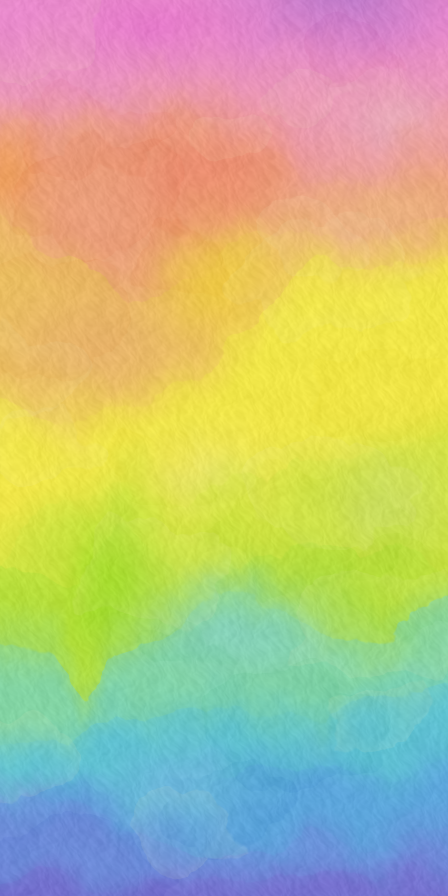
Give the GLSL for this background, as a Shadertoy shader.

```glsl
// Rainbow watercolour washes running down rough paper, from pink to indigo
float hash(vec2 p) {
    return fract(sin(dot(p, vec2(127.1, 311.7))) * 43758.55);
}

// Layered, rotated sines, roughly -1 to 1
float waves(vec2 p) {
    float sum = 0.0, amp = 0.5;
    for (int i = 0; i < 6; i++) {
        p = mat2(0.8, 0.6, -0.6, 0.8) * p * 1.8 + 1.7;
        sum += amp * sin(p.x + 1.5 * sin(p.y));
        amp *= 0.6;
    }
    return sum;
}

// Cellular noise: distance to the nearest scattered point
float cells(vec2 p) {
    vec2 id = floor(p);
    float best = 2.0;
    for (int j = -1; j <= 1; j++)
    for (int i = -1; i <= 1; i++) {
        vec2 c = id + vec2(i, j);
        best = min(best, length(c + vec2(hash(c), hash(c + 37.0)) - p));
    }
    return best;
}

// Height of a wash edge through eight evenly spaced knots
float edgeAt(float x, vec4 a, vec4 b) {
    float knots[8] = float[8](a.x, a.y, a.z, a.w, b.x, b.y, b.z, b.w);
    float k = clamp(x, 0.0, 0.999) * 7.0, f = fract(k);
    int i = int(k);
    return mix(knots[i], knots[i + 1], mix(f, smoothstep(0.0, 1.0, f), 0.6));
}

// Paint everything below a scalloped edge, part crisp and part bleeding
vec3 wash(vec3 col, vec3 tint, vec2 p, float crisp, float bleed, vec4 a, vec4 b) {
    float d = p.y * 0.5 - edgeAt(p.x, a, b) + 0.035 * (0.42 - cells(p * 6.5 + a.x * 90.0));
    float hard = smoothstep(-0.0015, 0.0015, d);
    float soft = smoothstep(-bleed, bleed, d);
    crisp *= 0.65 + 0.35 * sin(p.x * 9.0 + a.y * 60.0);
    return mix(col, tint, mix(soft, hard, crisp));
}

vec3 glow(vec3 col, vec3 tint, vec2 p, vec2 centre, vec2 size) {
    vec2 d = (p - centre) / size;
    return mix(col, tint, exp(-dot(d, d)));
}

void mainImage(out vec4 fragColor, in vec2 fragCoord) {
    // x runs 0 to 1 rightwards, y runs 0 to 2 downwards
    vec2 uv = fragCoord / iResolution.xy;
    vec2 paper = vec2(uv.x, 2.0 - 2.0 * uv.y);
    vec2 p = paper + 0.016 * vec2(waves(paper * 9.0), waves(paper * 9.0 + 9.0));

    // Pink and violet sky
    vec3 col = mix(vec3(0.91, 0.53, 0.80), vec3(0.92, 0.61, 0.70), smoothstep(0.0, 0.32, p.y));
    col = glow(col, vec3(0.75, 0.48, 0.79), p, vec2(0.76, -0.03), vec2(0.20, 0.12));
    col = glow(col, vec3(0.90, 0.48, 0.79), p, vec2(0.34, 0.06), vec2(0.14, 0.07));
    col = glow(col, vec3(0.91, 0.66, 0.72), p, vec2(0.88, 0.27), vec2(0.10, 0.07));

    // Salmon, amber and yellow
    col = wash(col, vec3(0.92, 0.63, 0.49), p, 0.1, 0.06,
        vec4(0.15, 0.14, 0.125, 0.135), vec4(0.165, 0.20, 0.19, 0.165));
    col = glow(col, vec3(0.92, 0.55, 0.44), p, vec2(0.48, 0.39), vec2(0.17, 0.13));
    col = glow(col, vec3(0.93, 0.62, 0.37), p, vec2(0.0, 0.39), vec2(0.09, 0.09));
    col = wash(col, vec3(0.92, 0.75, 0.38), p, 0.55, 0.055,
        vec4(0.245, 0.295, 0.341, 0.315), vec4(0.255, 0.262, 0.255, 0.25));
    col = glow(col, vec3(0.91, 0.71, 0.42), p, vec2(0.22, 0.76), vec2(0.18, 0.11));
    col = glow(col, vec3(0.93, 0.79, 0.28), p, vec2(0.50, 0.63), vec2(0.13, 0.12));
    col = glow(col, vec3(0.92, 0.69, 0.50), p, vec2(0.86, 0.49), vec2(0.18, 0.09));
    col = wash(col, vec3(0.94, 0.90, 0.28), p, 0.35, 0.05,
        vec4(0.455, 0.458, 0.46, 0.425), vec4(0.36, 0.28, 0.295, 0.28));
    col = glow(col, vec3(0.92, 0.90, 0.43), p, vec2(0.46, 1.08), vec2(0.13, 0.09));

    // Lime and leaf green
    col = wash(col, vec3(0.82, 0.89, 0.26), p, 0.25, 0.06,
        vec4(0.61, 0.56, 0.535, 0.56), vec4(0.535, 0.505, 0.495, 0.48));
    col = glow(col, vec3(0.79, 0.87, 0.35), p, vec2(0.86, 1.13), vec2(0.13, 0.11));
    col = wash(col, vec3(0.71, 0.87, 0.23), p, 0.4, 0.07,
        vec4(0.61, 0.645, 0.585, 0.635), vec4(0.64, 0.61, 0.615, 0.635));
    col = glow(col, vec3(0.64, 0.86, 0.14), p, vec2(0.23, 1.33), vec2(0.08, 0.13));

    // Mint, cyan, blue and indigo
    vec2 drip = p - vec2(0.0, 0.10 * exp(-pow((p.x - 0.19) / 0.04, 2.0)));
    col = wash(col, vec3(0.51, 0.83, 0.64), drip, 0.45, 0.055,
        vec4(0.71, 0.725, 0.725, 0.675), vec4(0.66, 0.695, 0.72, 0.665));
    col = glow(col, vec3(0.52, 0.82, 0.72), p, vec2(0.52, 1.42), vec2(0.18, 0.10));
    col = wash(col, vec3(0.37, 0.76, 0.82), p, 0.25, 0.05,
        vec4(0.83, 0.82, 0.795, 0.80), vec4(0.795, 0.805, 0.78, 0.765));
    col = wash(col, vec3(0.36, 0.65, 0.86), p, 0.25, 0.045,
        vec4(0.89, 0.88, 0.89, 0.885), vec4(0.86, 0.85, 0.86, 0.85));
    col = glow(col, vec3(0.43, 0.72, 0.86), p, vec2(0.40, 1.76), vec2(0.12, 0.08));
    col = wash(col, vec3(0.43, 0.55, 0.85), p, 0.25, 0.04,
        vec4(0.90, 0.895, 0.91, 0.945), vec4(0.945, 0.94, 0.94, 0.925));
    col = wash(col, vec3(0.46, 0.44, 0.81), p, 0.2, 0.03,
        vec4(0.985, 0.975, 0.99, 0.98), vec4(0.985, 0.965, 0.975, 0.97));

    // Overlapping dried blooms with lobed rims
    for (int i = 0; i < 26; i++) {
        float n = float(i);
        vec2 centre = vec2(hash(vec2(n, 3.0)), 2.0 * (n + hash(vec2(n, 8.0))) / 26.0);
        float d = length((p - centre) * vec2(0.8, 1.2)) - mix(0.07, 0.17, hash(vec2(n, 5.0)));
        d += 0.09 * (cells(p * 8.0 + n) - 0.4);
        float bloom = smoothstep(0.003, -0.003, d) * exp(d * 14.0);
        col = mix(col, i % 2 == 0 ? vec3(0.95, 0.93, 0.75) : col * col, 0.10 * bloom);
    }

    // Pigment mottling and embossed paper flecks at two scales
    col += 0.009 * waves(paper * 24.0);
    vec2 fleck = mat2(0.8, 0.6, -0.6, 0.8) * paper * vec2(48.0, 30.0) + 0.35 * waves(paper * 15.0);
    col += 0.036 * (cells(fleck) - cells(fleck + vec2(0.3, 0.2)));
    col += 0.030 * (cells(fleck * 2.1) - cells(fleck * 2.1 + vec2(0.35, 0.25)));
    fragColor = vec4(clamp(col, 0.0, 1.0), 1.0);
}
```
